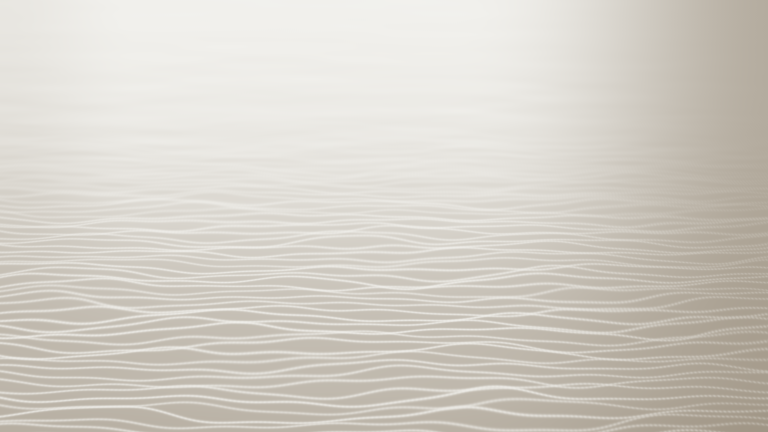
A Shadertoy shader for this texture:

```glsl
// Pale woven surface with wavy threads, receding into a soft bright haze.

const float HORIZON = 1.8;         // height of the vanishing line
const float ROW_SCALE = 155.0;     // thread density
const float THREAD_WIDTH = 0.0031; // half width at the lower edge
const float SHARP_BLUR = 0.0009;
const float HAZE_BLUR = 0.0085;
const float GROUND_NEAR = 0.735;
const float GROUND_FAR = 0.925;
const float THREAD_LIGHT = 0.945;
const float SHADE_NEAR = 0.085;    // right side darkening
const float SHADE_FAR = 0.225;
const float BEAD_FREQUENCY = 600.0;
const int REACH = 4;               // neighbouring threads on each side

float hash(float n) {
    return fract(sin(n * 12.9898) * 43758.55);
}

// Sideways wander of one thread, in row units
float threadWave(float x, float id) {
    float a = 6.2832 * hash(id);
    float b = 6.2832 * hash(id + 31.7);
    float c = 6.2832 * hash(id + 67.3);
    float swell = 0.6 + 0.4 * sin(3.1 * x + c);
    return 0.46 * sin((6.0 + 3.0 * hash(id + 5.1)) * x + a)
         + 0.32 * swell * sin(14.0 * x + b)
         + 0.15 * sin(25.0 * x + c);
}

// Soft coverage of all threads near a point
float threads(vec2 p, float aspect, float beading) {
    float depth = HORIZON - p.y;
    float x = (p.x - 0.5 * aspect) * HORIZON / depth;
    float row = ROW_SCALE / depth;
    float spacing = depth * depth / ROW_SCALE;
    row += 0.45 * sin(4.2 * x + 0.31 * row) + 0.3 * sin(9.0 * x - 0.17 * row);

    float width = THREAD_WIDTH * pow(depth / HORIZON, 1.4);
    float blur = SHARP_BLUR + HAZE_BLUR * smoothstep(0.38, 0.95, p.y)
               + 0.35 / iResolution.y;
    float spread = sqrt(width * width + blur * blur);
    float base = floor(row);
    float clear = 1.0;
    for (int i = -REACH; i <= REACH; i++) {
        float id = base + float(i);
        float d = (row - id - threadWave(x, id)) * spacing / spread;
        float bead = 0.5 + 0.5 * sin(BEAD_FREQUENCY * x + 40.0 * hash(id));
        float strength = (0.72 + 0.28 * hash(id + 11.0)) * (1.0 - beading * bead);
        clear *= 1.0 - strength * width / spread * exp(-d * d);
    }
    return 1.0 - clear;
}

// Broad, faint out-of-focus bands
float streaks(vec2 p) {
    float bend = 0.7 * sin(5.0 * p.x + 9.0 * p.y) + 0.4 * sin(11.0 * p.x - 17.0 * p.y);
    return 0.5 * sin(95.0 * p.y + 2.0 * bend + 1.3 * p.x)
         + 0.3 * sin(163.0 * p.y - 3.0 * bend - 2.0 * p.x)
         + 0.2 * sin(251.0 * p.y + 4.0 * bend);
}

// Warm grey for a given lightness
vec3 warmTone(float light) {
    return vec3(light) - (0.94 - light) * vec3(0.0, 0.12, 0.27) - vec3(0.0, 0.004, 0.02);
}

void mainImage(out vec4 fragColor, in vec2 fragCoord) {
    vec2 uv = fragCoord / iResolution.xy;
    float aspect = iResolution.x / iResolution.y;
    vec2 p = vec2(uv.x * aspect, uv.y);

    // Haze rises with height, shade gathers on the right
    float haze = smoothstep(0.12, 0.82, uv.y);
    float side = pow(smoothstep(0.58, 1.03, uv.x), 1.3);
    float ground = mix(GROUND_NEAR, GROUND_FAR, haze);
    ground += 0.02 * exp(-8.0 * pow(uv.x - 0.4, 2.0)) * (1.0 - haze);

    // Threads dissolve upward and turn into beads in the shade
    float cover = threads(p, aspect, 0.1 + 0.45 * side);
    cover *= 1.0 - 0.4 * side;
    float light = mix(ground, THREAD_LIGHT, cover);

    // Soft bands in the distance
    float bandMask = smoothstep(0.35, 0.6, uv.y) * (1.0 - 0.8 * smoothstep(0.7, 1.0, uv.y));
    light += 0.009 * bandMask * (1.0 - side) * streaks(p);

    // Overall light falloff
    light += 0.015 * smoothstep(0.75, 1.0, uv.y) * (1.0 - side);
    light -= side * mix(SHADE_NEAR, SHADE_FAR, haze);
    light -= 0.035 * smoothstep(0.18, 0.0, uv.x) * smoothstep(0.1, 0.6, uv.y);
    light -= 0.025 * smoothstep(0.12, 0.0, uv.y);

    fragColor = vec4(clamp(warmTone(light), 0.0, 1.0), 1.0);
}
```
